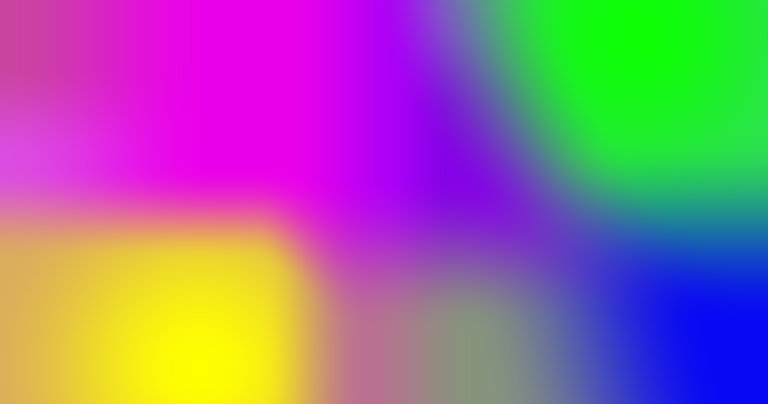
A WebGL 1 fragment shader for this background:

```glsl
precision highp float;
// Soft colour-mesh background: magenta and violet above, yellow, olive and blue
// below, with a green glow at the upper right. Two horizontal ramps are blended
// along a curved seam, using smoothstep masks and radial glows.

uniform vec2 u_resolution;

// Falls smoothly from 1 at the centre to 0 at the radius, in canvas heights.
float glow(vec2 uv, vec2 centre, float radius) {
  vec2 d = (uv - centre) * vec2(u_resolution.x / u_resolution.y, 1.0);
  return 1.0 - smoothstep(0.0, radius, length(d));
}

// Rose to magenta to violet, then green beyond a curved diagonal edge.
vec3 upperRamp(vec2 uv) {
  vec3 rose = mix(vec3(0.86, 0.30, 0.88), vec3(0.79, 0.27, 0.63),
                  smoothstep(0.6, 0.85, uv.y));
  vec3 violet = mix(vec3(0.52, 0.01, 0.90), vec3(0.62, 0.13, 0.95),
                    smoothstep(0.72, 1.0, uv.y));
  vec3 green = mix(vec3(0.18, 0.88, 0.32), vec3(0.05, 1.0, 0.02),
                   glow(uv, vec2(0.83, 0.92), 0.5));

  vec3 color = mix(rose, vec3(0.92, 0.0, 0.92), smoothstep(0.0, 0.28, uv.x));
  color = mix(color, vec3(0.67, 0.0, 0.97), smoothstep(0.37, 0.53, uv.x));
  color = mix(color, violet, smoothstep(0.50, 0.59, uv.x));

  float drop = 1.0 - uv.y;
  float edge = 0.615 + 0.09 * drop + 0.36 * drop * drop;
  return mix(color, green, smoothstep(edge - 0.13, edge + 0.12, uv.x));
}

// Yellow glow to dusty pink to olive, then a slanted fade into blue.
vec3 lowerRamp(vec2 uv) {
  vec3 color = mix(vec3(0.86, 0.68, 0.36), vec3(1.0, 1.0, 0.0),
                   glow(uv, vec2(0.26, 0.09), 0.55));
  color = mix(color, vec3(0.73, 0.44, 0.57), smoothstep(0.34, 0.48, uv.x));
  color = mix(color, vec3(0.53, 0.58, 0.49), smoothstep(0.47, 0.62, uv.x));
  return mix(color, vec3(0.03, 0.03, 0.96),
             smoothstep(0.63, 0.95, uv.x + 0.12 * uv.y));
}

void main() {
  vec2 uv = gl_FragCoord.xy / u_resolution;

  // The seam is tight on the left, low in the middle and broad on the right.
  float middle = smoothstep(0.33, 0.46, uv.x);
  float right = smoothstep(0.62, 0.85, uv.x);
  float seam = 0.47 - 0.10 * middle + 0.06 * right;
  float halfWidth = 0.12 + 0.07 * middle + 0.05 * right;
  float rise = smoothstep(seam - halfWidth, seam + halfWidth, uv.y);

  gl_FragColor = vec4(mix(lowerRamp(uv), upperRamp(uv), rise), 1.0);
}
```
